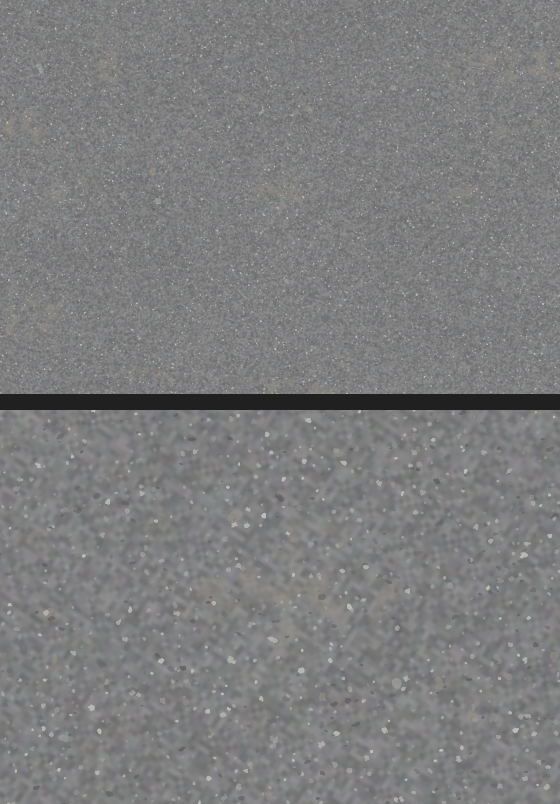
Top, the full canvas; bottom, a detail of the centre.
A WebGL 2 fragment shader for this texture:

```glsl
#version 300 es
precision highp float;
// Worn grey asphalt: fine mineral grain, bright specks, small pits and scattered stones.

uniform vec2 u_resolution;
out vec4 fragColor;

// Colours
const vec3 BASE = vec3(0.493, 0.494, 0.497);
const vec3 SPECK = vec3(0.76, 0.76, 0.74);
const vec3 PIT = vec3(0.34, 0.34, 0.35);
const vec3 SLATE = vec3(0.41, 0.43, 0.45);
const vec3 TAN = vec3(0.59, 0.57, 0.53);
const vec3 PALE = vec3(0.64, 0.65, 0.63);

// Features per canvas height
const float FINE_FREQ = 235.0;
const float GRIT_FREQ = 125.0;
const float CLOUD_FREQ = 4.0;
const float SPECK_CELLS = 112.0;
const float PIT_CELLS = 92.0;
const float CHIP_CELLS = 42.0;
const float STONE_CELLS = 15.0;

// Contrast
const float FINE_AMOUNT = 0.110;
const float GRIT_AMOUNT = 0.040;
const float CLOUD_AMOUNT = 0.028;
const float TINT_AMOUNT = 0.022;

// Turns the grain off the pixel axes
const mat2 GRAIN_TURN = mat2(0.83, 0.56, -0.56, 0.83);

uint scramble(uint x) {
  x ^= x >> 16; x *= 0x7feb352du;
  x ^= x >> 15; x *= 0x846ca68bu;
  return x ^ (x >> 16);
}

float hash(vec2 cell, float seed) {
  ivec2 c = ivec2(floor(cell)) + 4096;
  uint h = scramble(uint(c.x) + scramble(uint(c.y) + scramble(uint(seed))));
  return float(h >> 8) / 16777216.0;
}

float noise(vec2 p, float seed) {
  vec2 i = floor(p), f = fract(p);
  f = f * f * (3.0 - 2.0 * f);
  float low = mix(hash(i, seed), hash(i + vec2(1, 0), seed), f.x);
  float high = mix(hash(i + vec2(0, 1), seed), hash(i + vec2(1, 1), seed), f.x);
  return mix(low, high, f.y);
}

float fbm(vec2 p, float seed) {
  float sum = 0.0, weight = 0.5;
  for (int k = 0; k < 4; k++) {
    sum += weight * noise(p, seed + float(k));
    p = p * 2.03 + 7.3;
    weight *= 0.5;
  }
  return sum / 0.9375;
}

// Scattered irregular grains; x is coverage, y is a random tone per grain.
// Radii are in cells; squash below 1 flattens grains along a near-level axis.
vec2 scatter(vec2 p, float cells, float density, vec2 radii, float squash, float tilt, float seed) {
  vec2 q = p * cells, home = floor(q);
  float pixel = cells / u_resolution.y;
  vec2 result = vec2(0.0);
  for (int y = -1; y <= 1; y++) {
    for (int x = -1; x <= 1; x++) {
      vec2 cell = home + vec2(x, y);
      if (hash(cell, seed) > density) continue;
      vec2 d = q - cell - vec2(hash(cell, seed + 1.0), hash(cell, seed + 2.0));
      float angle = (hash(cell, seed + 3.0) - 0.5) * tilt;
      d = mat2(cos(angle), -sin(angle), sin(angle), cos(angle)) * d;
      d.y /= squash;
      float size = hash(cell, seed + 4.0);
      float radius = mix(radii.x, radii.y, size * size);
      float ragged = (noise(q * 1.6 / radii.y, seed + 5.0) - 0.5) * radius * 0.9;
      float cover = 1.0 - smoothstep(-0.6 * pixel, 0.6 * pixel, length(d) + ragged - radius);
      if (cover > result.x) result = vec2(cover, hash(cell, seed + 6.0));
    }
  }
  return result;
}

void main() {
  vec2 p = gl_FragCoord.xy / u_resolution.y;
  vec2 turned = GRAIN_TURN * p;

  // Broad, level drifts of brightness and wear
  float cloud = fbm(p * CLOUD_FREQ * vec2(0.7, 1.5), 10.0) - 0.5;
  float wear = fbm(p * CLOUD_FREQ * vec2(1.1, 2.2) + 3.7, 20.0);
  vec3 color = BASE + CLOUD_AMOUNT * cloud;

  // Fine grain and slightly level grit
  color += FINE_AMOUNT * (noise(turned * FINE_FREQ, 30.0) - 0.5);
  color += GRIT_AMOUNT * (noise(p * GRIT_FREQ * vec2(0.7, 1.2), 31.0) - 0.5);
  float tint = noise(turned * GRIT_FREQ, 32.0) - 0.5;
  float blush = noise(turned.yx * GRIT_FREQ, 33.0) - 0.5;
  color += TINT_AMOUNT * (tint * vec3(0.6, 0.0, -0.6) + blush * vec3(0.5, -0.5, 0.5));

  // Dusty tan patches, broken into crumbs
  float crumbs = smoothstep(0.45, 0.85, noise(turned * 55.0, 34.0));
  color = mix(color, TAN, 0.5 * crumbs * smoothstep(0.58, 0.74, wear));

  // Larger stones, then small chips
  vec2 stone = scatter(p, STONE_CELLS, 0.13, vec2(0.06, 0.18), 0.75, 3.0, 40.0);
  vec3 stoneColor = stone.y < 0.45 ? TAN : (stone.y < 0.75 ? SLATE : PALE);
  color = mix(color, stoneColor, 0.60 * stone.x);
  vec2 chip = scatter(p, CHIP_CELLS, 0.24, vec2(0.07, 0.22), 0.7, 3.0, 50.0);
  vec3 chipColor = chip.y < 0.55 ? SLATE : (chip.y < 0.85 ? TAN : PALE);
  color = mix(color, chipColor, 0.55 * chip.x);

  // Dark pits and bright mineral specks
  vec2 pit = scatter(p, PIT_CELLS, 0.28, vec2(0.12, 0.34), 0.6, 1.2, 60.0);
  color = mix(color, PIT, pit.x * mix(0.15, 0.65, pit.y * pit.y));
  vec2 speck = scatter(p, SPECK_CELLS, 0.36, vec2(0.13, 0.30), 0.85, 3.0, 70.0);
  color = mix(color, SPECK, speck.x * mix(0.2, 0.95, speck.y * speck.y));

  fragColor = vec4(clamp(color, 0.0, 1.0), 1.0);
}
```
